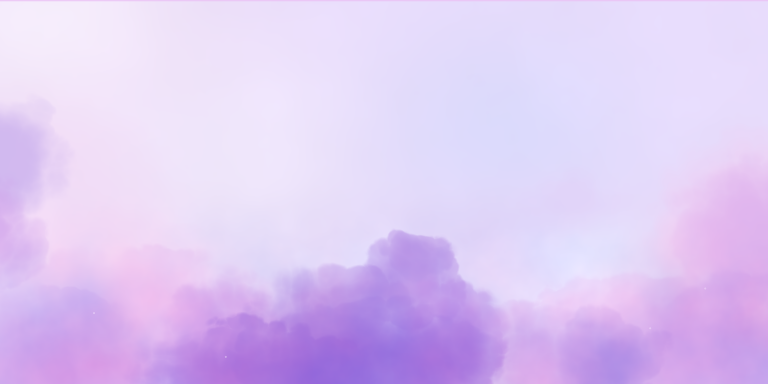
Write a WebGL 1 fragment shader that draws this background.

```glsl
precision highp float;
// Pastel sky above soft violet and pink cloud banks.
// A sky of blended colour glows is overlaid, back to front, with ellipses
// whose rims billow, come and go in sharpness and fade into a soft body.
uniform vec2 u_resolution;

float hash(vec2 p) {
  return fract(sin(dot(p, vec2(127.1, 311.7))) * 43758.545);
}

float noise(vec2 p) {
  vec2 i = floor(p), f = fract(p);
  f = f * f * (3.0 - 2.0 * f);
  return mix(mix(hash(i), hash(i + vec2(1.0, 0.0)), f.x),
             mix(hash(i + vec2(0.0, 1.0)), hash(i + 1.0), f.x), f.y);
}

float fbm(vec2 p) {
  float sum = 0.0, amp = 0.5;
  for (int i = 0; i < 5; i++) {
    sum += amp * noise(p);
    p = mat2(1.6, 1.2, -1.2, 1.6) * p + 7.3;
    amp *= 0.5;
  }
  return sum;
}

// Rounded bumps: high at the cell centres, creased between them
float puffs(vec2 p) {
  vec2 cell = floor(p), f = fract(p);
  float nearest = 1.0;
  for (int y = -1; y <= 1; y++) {
    for (int x = -1; x <= 1; x++) {
      vec2 o = vec2(float(x), float(y));
      vec2 jitter = vec2(hash(cell + o), hash(cell + o + 19.7));
      vec2 d = o + 0.15 + 0.7 * jitter - f;
      nearest = min(nearest, dot(d, d));
    }
  }
  return 0.3 - nearest;
}

float billow(vec2 p) {
  p += 0.07 * (vec2(fbm(p * 7.0), fbm(p * 7.0 + 31.0)) - 0.5);
  return 0.06 * puffs(p * 7.0) + 0.035 * puffs(p * 16.0 + 4.0)
       + 0.014 * puffs(p * 34.0 + 9.0) + 0.06 * (fbm(p * 8.0) - 0.5);
}

float glow(vec2 p, vec2 center, vec2 radius) {
  vec2 q = (p - center) / radius;
  return exp(-dot(q, q));
}

// Ellipse coverage: a soft body plus a broken crisp rim, displaced by bump
float cloud(vec2 p, vec2 center, vec2 radius, float bump, float soft, float crisp) {
  float d = (1.0 - length((p - center) / radius)) * min(radius.x, radius.y) + bump;
  float found = smoothstep(0.2, 0.7, noise(p * 7.0 + center * 9.0));
  float rim = smoothstep(-0.005, mix(0.05, 0.01, found), d);
  return mix(smoothstep(-0.1 * soft, soft, d), rim, crisp * mix(0.4, 1.1, found));
}

vec3 sky(vec2 p) {
  vec3 c = vec3(0.905, 0.86, 0.985);
  c = mix(c, vec3(0.95, 0.88, 0.975), glow(p, vec2(0.2, 0.72), vec2(0.55, 0.5)));
  c = mix(c, vec3(0.97, 0.945, 0.99), 0.8 * glow(p, vec2(0.12, 0.97), vec2(0.32, 0.24)));
  c = mix(c, vec3(0.945, 0.915, 0.99), 0.85 * glow(p, vec2(0.62, 0.58), vec2(0.34, 0.3)));
  c = mix(c, vec3(0.85, 0.855, 0.99), 0.8 * glow(p, vec2(1.32, 0.65), vec2(0.32, 0.26)));
  c = mix(c, vec3(0.9, 0.83, 0.97), 0.7 * glow(p, vec2(1.36, 0.34), vec2(0.28, 0.16)));
  return mix(c, vec3(0.89, 0.885, 0.99), 0.8 * glow(p, vec2(1.57, 0.35), vec2(0.14, 0.09)));
}

// Sparse pale specks, at most one in each grid cell
float specks(vec2 p) {
  vec2 cell = floor(p * 9.0);
  vec2 spot = 0.2 + 0.6 * vec2(hash(cell + 3.1), hash(cell + 8.7));
  float d = length(fract(p * 9.0) - spot) / 9.0;
  return step(0.95, hash(cell + 41.3)) * (1.0 - smoothstep(0.001, 0.004, d));
}

void main() {
  vec2 p = gl_FragCoord.xy / u_resolution.y;
  p.x *= 2.0 * u_resolution.y / u_resolution.x;
  float b = billow(p), b2 = billow(p + 5.3);
  float wash = fbm(p * 4.0 + 2.0) - 0.5, blush = fbm(p * 5.0 + 13.0) - 0.5;
  vec3 pink = vec3(0.94, 0.81, 0.95), rose = vec3(0.87, 0.69, 0.93);
  vec3 mauve = vec3(0.79, 0.60, 0.91), violet = vec3(0.70, 0.52, 0.88);
  vec3 deep = vec3(0.60, 0.40, 0.85);
  vec3 c = sky(p) + 0.03 * wash;

  // Pale diagonal haze and the violet clouds at the left edge
  c = mix(c, vec3(0.95, 0.85, 0.96), 0.5 * cloud(p, vec2(0.05, 0.38), vec2(0.46, 0.4), b2, 0.2, 0.15));
  c = mix(c, pink, 0.6 * cloud(p, vec2(0.2, 0.2), vec2(0.5, 0.27), b, 0.2, 0.1));
  c = mix(c, vec3(0.79, 0.69, 0.93), 0.8 * cloud(p, vec2(0.01, 0.58), vec2(0.17, 0.15), b, 0.11, 0.15));
  c = mix(c, mauve, 0.7 * cloud(p, vec2(-0.03, 0.39), vec2(0.14, 0.14), b2, 0.11, 0.2));

  // Tall rose bank on the right, with a faint puff beside it
  c = mix(c, vec3(0.88, 0.81, 0.97), 0.5 * cloud(p, vec2(1.5, 0.48), vec2(0.14, 0.09), b, 0.08, 0.15));
  c = mix(c, pink, 0.7 * cloud(p, vec2(1.98, 0.38), vec2(0.3, 0.28), b2, 0.12, 0.2));
  c = mix(c, rose, 0.8 * cloud(p, vec2(2.02, 0.38), vec2(0.28, 0.22), b, 0.14, 0.25));
  c = mix(c, rose, 0.75 * cloud(p, vec2(1.65, 0.06), vec2(0.36, 0.23), b2, 0.14, 0.3));
  c = mix(c, mauve, 0.7 * cloud(p, vec2(1.93, 0.08), vec2(0.36, 0.2), b, 0.16, 0.3));
  c = mix(c, mauve, 0.55 * cloud(p, vec2(1.4, 0.04), vec2(0.2, 0.17), b2, 0.14, 0.25));
  c = mix(c, violet, 0.65 * cloud(p, vec2(1.6, 0.06), vec2(0.13, 0.13), b, 0.12, 0.25));

  // Rose banks low on the left
  c = mix(c, rose, 0.75 * cloud(p, vec2(0.35, 0.06), vec2(0.45, 0.29), b, 0.2, 0.3));
  c = mix(c, mauve, 0.75 * cloud(p, vec2(0.08, 0.03), vec2(0.36, 0.22), b2, 0.18, 0.2));

  // Central violet mass, its raised crest leaning right
  c = mix(c, mauve, 0.85 * cloud(p, vec2(0.57, 0.1), vec2(0.16, 0.18), b, 0.12, 0.45));
  c = mix(c, violet, 0.85 * cloud(p, vec2(0.87, 0.06), vec2(0.24, 0.26), b2, 0.14, 0.4));
  c = mix(c, violet, 0.8 * cloud(p, vec2(1.06, 0.26), vec2(0.13, 0.12), b2, 0.1, 0.4));
  c = mix(c, vec3(0.68, 0.52, 0.88), 0.5 * cloud(p, vec2(1.1, 0.34), vec2(0.07, 0.06), b, 0.05, 0.35));
  c = mix(c, vec3(0.75, 0.55, 0.9), 0.85 * cloud(p, vec2(1.17, 0.08), vec2(0.15, 0.18), b2, 0.1, 0.45));
  c = mix(c, deep, 0.8 * cloud(p, vec2(0.66, -0.04), vec2(0.34, 0.2), b2, 0.13, 0.4));
  c = mix(c, deep, 0.75 * cloud(p, vec2(0.99, 0.02), vec2(0.3, 0.2), b, 0.14, 0.15));

  // Pink light and watercolour variation of tone and hue
  float low = 1.0 - smoothstep(0.2, 0.55, p.y);
  c = mix(c, vec3(0.88, 0.57, 0.88), 0.5 * glow(p, vec2(0.23, 0.03), vec2(0.18, 0.06)));
  c += (0.4 * b + 0.22 * wash) * low * vec3(0.6, 0.8, 0.3);
  c += 0.22 * blush * low * vec3(0.9, 0.2, -0.1);

  // Faint specks and the thin top rim
  c = mix(c, vec3(0.98, 0.92, 1.0), 0.4 * specks(p) * low);
  c = mix(c, vec3(0.92, 0.76, 0.96), 0.8 * smoothstep(0.995, 0.998, p.y));
  gl_FragColor = vec4(clamp(c, 0.0, 1.0), 1.0);
}
```
